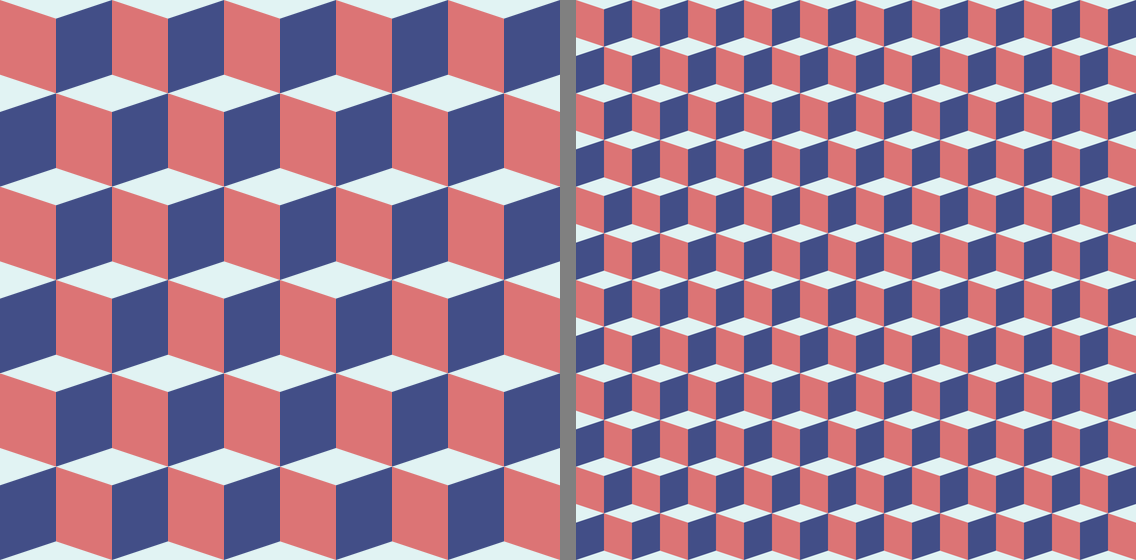
Left, the tile; right, the same tile 2 across and 2 down.
Reproduce this pattern procedurally as a WebGL 1 fragment shader.

```glsl
precision highp float;

uniform vec2 u_resolution;

// Cubes across and staggered rows down; an even row count keeps the tile seamless.
const vec2 GRID = vec2(5.0, 6.0);
// Half width and half height of a cube's top face, in grid cells.
const vec2 TOP_HALF = vec2(0.5, 0.2);

const vec3 LEFT_COLOR = vec3(0.863, 0.453, 0.457);
const vec3 RIGHT_COLOR = vec3(0.259, 0.306, 0.529);
const vec3 TOP_COLOR = vec3(0.882, 0.953, 0.953);

// Signed distance, in canvas units, to top faces repeating every 1 by 2 cells.
float topFaces(vec2 cell, vec2 center) {
  vec2 period = vec2(1.0, 2.0);
  vec2 offset = abs(mod(cell - center + 0.5 * period, period) - 0.5 * period);
  float diamond = dot(offset, 1.0 / TOP_HALF) - 1.0;
  return diamond / length(GRID / TOP_HALF);
}

// Signed distance to the vertical face edges, positive on left faces.
float leftFaces(vec2 cell) {
  float stagger = 0.5 * mod(floor(cell.y), 2.0);
  float phase = fract(cell.x + stagger + 0.25);
  return (0.25 - abs(phase - 0.5)) / GRID.x;
}

float coverage(float signedDistance, float pixel) {
  return clamp(0.5 + signedDistance / pixel, 0.0, 1.0);
}

void main() {
  vec2 uv = gl_FragCoord.xy / u_resolution;
  float pixel = 1.0 / min(u_resolution.x, u_resolution.y);
  vec2 cell = vec2(uv.x, 1.0 - uv.y) * GRID;

  // Side faces swap places on every other row.
  vec3 color = mix(RIGHT_COLOR, LEFT_COLOR, coverage(leftFaces(cell), pixel));

  // Top faces of the even and odd rows.
  float top = min(topFaces(cell, vec2(0.5, 0.0)), topFaces(cell, vec2(0.0, 1.0)));
  color = mix(color, TOP_COLOR, coverage(-top, pixel));

  gl_FragColor = vec4(color, 1.0);
}
```
